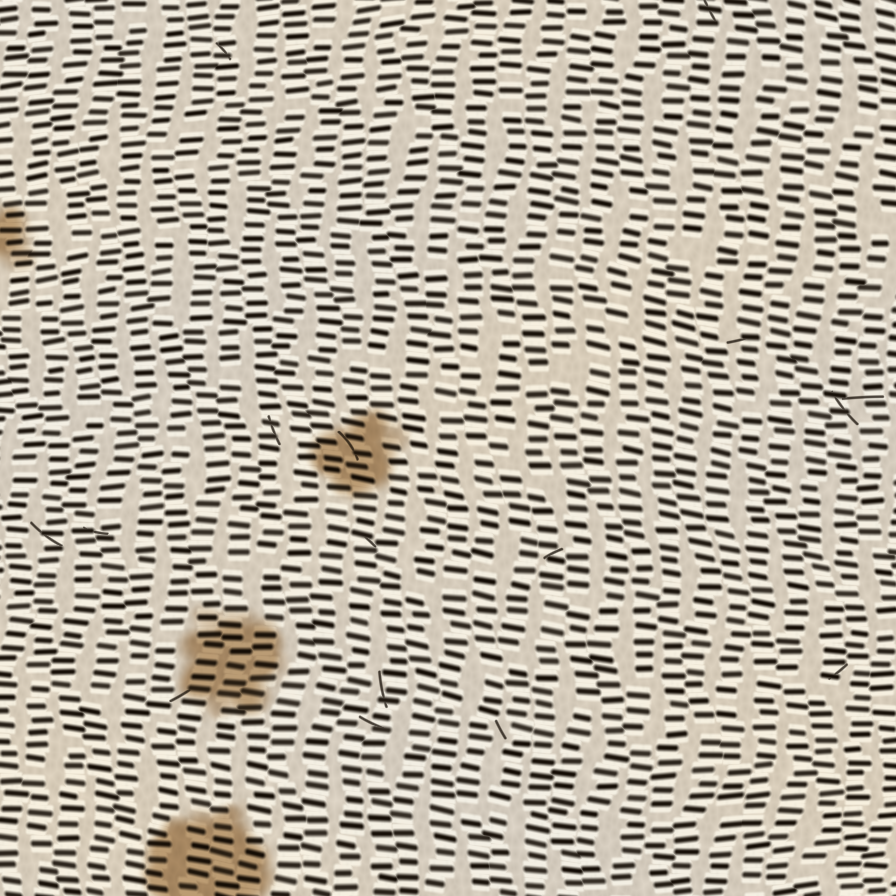
This texture is drawn by a WebGL 1 fragment shader. Its source:

```glsl
precision highp float;
// Pale weathered cloth covered in staggered rows of short dark dashes, with stains and stray fibres.
uniform vec2 u_resolution;

const vec2 GRID = vec2(29.0, 66.0);      // dash columns and rows across the canvas
const vec3 INK = vec3(0.07, 0.04, 0.01);
const vec3 BEIGE = vec3(0.84, 0.80, 0.735);
const vec3 CREAM = vec3(0.975, 0.955, 0.90);
const vec3 STAIN = vec3(0.72, 0.59, 0.43);

float hash(vec2 p) {
  return fract(sin(dot(p, vec2(127.1, 311.7))) * 43758.545);
}

vec2 hash2(vec2 p) {
  return vec2(hash(p), hash(p + 17.3));
}

vec2 rotate(vec2 p, float angle) {
  float c = cos(angle), s = sin(angle);
  return vec2(c * p.x + s * p.y, c * p.y - s * p.x);
}

// Distance to the nearest scattered point
float cellular(vec2 p) {
  vec2 cell = floor(p);
  float nearest = 2.0;
  for (int j = -1; j <= 1; j++) {
    for (int i = -1; i <= 1; i++) {
      vec2 id = cell + vec2(float(i), float(j));
      nearest = min(nearest, length(id + hash2(id) - p));
    }
  }
  return nearest;
}

// Bends the rows gently, so that the dashes lean with them
vec2 warp(vec2 p) {
  float rise = -0.03 * p.x + 0.025 * sin(4.0 * p.x - 3.0 * p.y + 2.0)
             + 0.003 * sin(15.0 * p.x + 7.0 * p.y);
  float sway = 0.010 * sin(9.0 * p.y + 3.0 * p.x) + 0.004 * sin(31.0 * p.y + 8.0 * p.x);
  return p + vec2(sway, -rise);
}

// Returns ink cover in x and the bright margin above and below dashes in y
vec2 dashes(vec2 p, float blur) {
  float column = floor(p.x * GRID.x);
  vec2 cover = vec2(0.0);
  for (int i = -1; i <= 1; i++) {
    float col = column + float(i);
    float shift = 0.5 * mod(col, 2.0) + 0.5 * hash(vec2(col, 4.0));
    float row = floor(p.y * GRID.y - shift);
    for (int j = -1; j <= 1; j++) {
      vec2 id = vec2(col, row + float(j));
      vec2 jitter = hash2(id) - 0.5;
      float drift = 0.16 * sin(id.y * 0.45 + col * 2.1);
      vec2 center = id + vec2(0.5 + drift, 0.5 + shift) + jitter * vec2(0.30, 0.34);
      vec2 q = rotate(p - center / GRID, 0.22 * (hash(id + 5.1) - 0.5));
      float halfLength = mix(0.0065, 0.0108, hash(id + 9.7));
      float overshoot = max(abs(q.x) - halfLength, 0.0);
      float d = length(vec2(overshoot, q.y));
      float present = step(0.05, hash(id + 31.9));
      float strength = present * mix(0.84, 1.0, hash(id + 2.6));
      float ink = strength * (1.0 - smoothstep(0.0004, 0.0054 + blur, d));
      float margin = (1.0 - smoothstep(0.001, 0.0055, overshoot))
                   * (1.0 - smoothstep(0.0075, 0.0115, d));
      cover = max(cover, vec2(ink, present * margin));
    }
  }
  return cover;
}

// Thin curved hairs lying over the cloth
float fibres(vec2 p, float blur) {
  float cover = 0.0;
  for (int i = 0; i < 16; i++) {
    vec2 seed = vec2(float(i), 53.0);
    vec2 q = rotate(p - hash2(seed), 2.4 * hash(seed + 3.0) - 1.6);
    float reach = mix(0.010, 0.024, hash(seed + 8.0));
    q.y += 14.0 * (hash(seed + 6.0) - 0.5) * q.x * q.x;
    float d = length(vec2(max(abs(q.x) - reach, 0.0), q.y));
    cover = max(cover, 1.0 - smoothstep(0.0004, 0.0022 + blur, d));
  }
  return 0.75 * cover;
}

// A few ragged brown blots
float stains(vec2 p) {
  float ragged = 0.024 * cellular(p * 26.0) + 0.006 * sin(47.0 * p.x + 3.0 * sin(39.0 * p.y));
  float cover = 0.0;
  for (int i = 0; i < 4; i++) {
    float n = float(i);
    vec2 center = vec2(0.42 * abs(sin(1.9 * n)), 0.73 - 0.235 * n);
    float radius = 0.05 + 0.012 * n;
    float d = length(p - center) + ragged - radius;
    cover = max(cover, 1.0 - smoothstep(-0.025, 0.008, d));
  }
  return cover;
}

void main() {
  vec2 p = gl_FragCoord.xy / u_resolution.y;
  float blur = 0.25 / u_resolution.y;
  vec2 marks = dashes(warp(p), blur);

  // Cloth: beige gaps, cream margins, fine grain and slow warm drift
  float grain = cellular(p * vec2(110.0, 75.0)) - 0.5;
  float drift = sin(7.0 * p.x + 2.0 * sin(5.0 * p.y)) * sin(6.0 * p.y + 1.0);
  vec3 color = mix(BEIGE, CREAM, marks.y * clamp(0.9 - 0.5 * grain, 0.0, 1.0));
  color += 0.07 * grain + drift * vec3(0.008, 0.002, -0.010);
  color *= mix(vec3(1.0), STAIN, 0.85 * stains(p));

  // Ink and hairs on top
  color = mix(color, INK, max(marks.x, fibres(p, blur)));
  gl_FragColor = vec4(clamp(color, 0.0, 1.0), 1.0);
}
```
